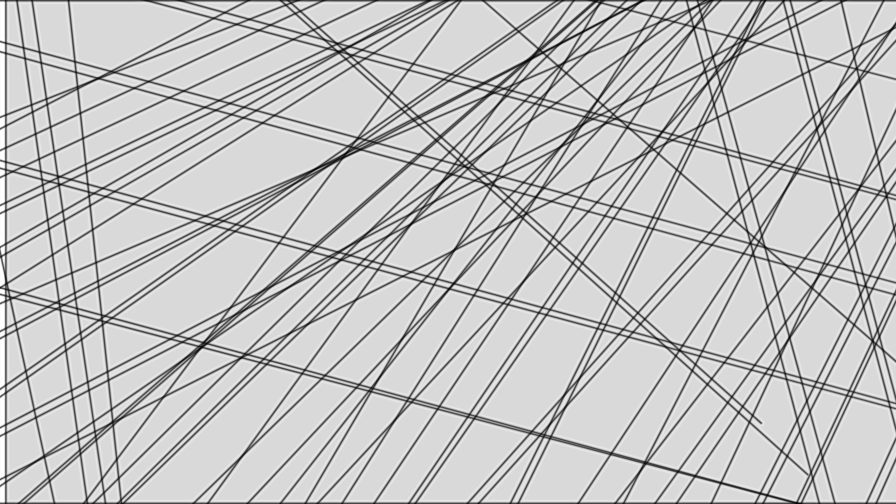
Reproduce this pattern procedurally as a WebGL 2 fragment shader.

```glsl
#version 300 es
precision highp float;

uniform vec2 u_resolution;
out vec4 fragColor;

// Lengths are in canvas heights, angles in degrees.
const float ASPECT = 16.0 / 9.0;
const float PAPER = 0.852;
const float MARGIN_WHITE = 0.99;
const float MARGIN_WIDTH = 0.0116;
const float FRAME_INSET = 0.0012;
const float INK_DEPTH = 0.69;
const float STROKE_RADIUS = 0.00208;
const float HALO_GAIN = 0.055;
const float HALO_OFFSET = 0.0052;
const float HALO_RADIUS = 0.0019;
const float TWIN_GAP = 0.022;
const float TWIN_TURN = 0.7;
const float REACH_SPREAD = 0.15;

// Lines that start along one edge and head in a related direction.
struct Family {
    int count;
    float seed;
    vec2 startA;
    vec2 startB;
    vec2 angles;
    float jitter;
    float reach;
    float twinShare;
};

const Family LOW_RISERS = Family(18, 3.0, vec2(0.0, 0.80), vec2(0.0, 0.0), vec2(25.0, 33.0), 7.0, 3.0, 0.35);
const Family HIGH_RISERS = Family(32, 17.0, vec2(0.0, 0.0), vec2(1.78, 0.0), vec2(46.0, 65.0), 8.0, 3.0, 0.35);
const Family SHALLOW_FALLERS = Family(9, 29.0, vec2(0.0, 0.32), vec2(0.0, 1.42), vec2(-14.8), 0.4, 3.0, 0.5);
const Family CROSS_FALLERS = Family(3, 41.0, vec2(0.50, 1.0), vec2(1.05, 1.0), vec2(-41.5), 0.6, 1.45, 1.0);
const Family STEEP_LEFT = Family(4, 53.0, vec2(-0.12, 1.0), vec2(0.22, 1.0), vec2(-77.0, -85.0), 1.5, 3.0, 0.0);
const Family STEEP_RIGHT = Family(5, 67.0, vec2(1.36, 1.0), vec2(1.74, 1.0), vec2(-76.5), 1.5, 3.0, 1.0);

float hash(float index, float seed) {
    vec3 h = fract(vec3(index, seed, index) * 0.1031);
    h += dot(h, h.yzx + 33.33);
    return fract((h.x + h.y) * h.z);
}

float signedHash(float index, float seed) {
    return 2.0 * hash(index, seed) - 1.0;
}

float bell(float x, float radius) {
    float r = x / radius;
    return exp(-r * r);
}

float segmentDistance(vec2 p, vec2 start, vec2 direction, float reach) {
    vec2 offset = p - start;
    return length(offset - direction * clamp(dot(offset, direction), 0.0, reach));
}

// light.x is what passes through the ink, light.y the bright rim beside it.
void addStroke(inout vec2 light, float dist) {
    float radius = max(STROKE_RADIUS, 0.55 / u_resolution.y);
    light.x *= 1.0 - INK_DEPTH * bell(dist, radius);
    light.y = max(light.y, bell(dist - HALO_OFFSET, HALO_RADIUS));
}

void addFamily(inout vec2 light, vec2 p, Family f) {
    for (int i = 0; i < f.count; i++) {
        // Some odd lines shadow the line before them as a close twin.
        float id = float(i);
        bool twin = i % 2 == 1 && hash(id, f.seed + 0.7) < f.twinShare;
        float source = twin ? id - 1.0 : id;

        float t = (source + hash(source, f.seed)) / float(f.count);
        float angle = mix(f.angles.x, f.angles.y, t) + f.jitter * signedHash(source, f.seed + 1.3);
        vec2 start = mix(f.startA, f.startB, t);
        if (twin) {
            start += normalize(f.startB - f.startA) * TWIN_GAP * mix(0.4, 1.0, hash(id, f.seed + 2.1));
            angle += TWIN_TURN * signedHash(id, f.seed + 2.9);
        }

        float a = radians(angle);
        float reach = f.reach * (1.0 - REACH_SPREAD * hash(id, f.seed + 3.7));
        addStroke(light, segmentDistance(p, start, vec2(cos(a), sin(a)), reach));
    }
}

void main() {
    vec2 p = gl_FragCoord.xy / u_resolution * vec2(ASPECT, 1.0);
    vec2 light = vec2(1.0, 0.0);

    addFamily(light, p, LOW_RISERS);
    addFamily(light, p, HIGH_RISERS);
    addFamily(light, p, SHALLOW_FALLERS);
    addFamily(light, p, CROSS_FALLERS);
    addFamily(light, p, STEEP_LEFT);
    addFamily(light, p, STEEP_RIGHT);

    // Thin frame with a white margin at the left
    addStroke(light, abs(p.x - MARGIN_WIDTH));
    addStroke(light, min(abs(p.y - FRAME_INSET), abs(1.0 - FRAME_INSET - p.y)));
    float edge = 0.5 / u_resolution.y;
    float inside = smoothstep(MARGIN_WIDTH - edge, MARGIN_WIDTH + edge, p.x);
    float ground = mix(MARGIN_WHITE, PAPER, inside);

    float shade = (ground + HALO_GAIN * light.y) * light.x;
    fragColor = vec4(vec3(clamp(shade, 0.0, 1.0)), 1.0);
}
```
